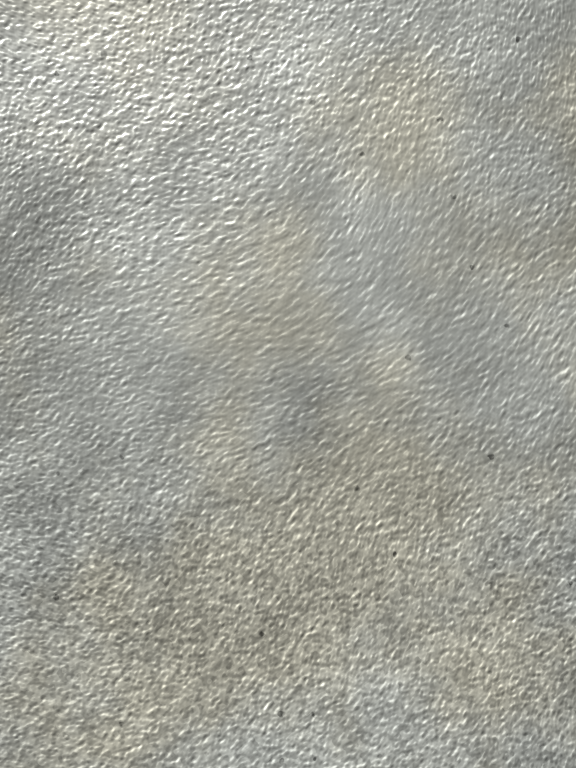
Give the GLSL for this texture, as a WebGL 1 fragment shader.

```glsl
precision highp float;

// Worn, trowelled concrete with a glossy sheen at the upper left.
// Fine noise is smeared a little along a bending trowel direction and lit as
// relief, over soft stains, pale worm-like flecks and a few dark pits.

uniform vec2 u_resolution;

float hash(vec2 p) {
  vec3 q = fract(p.xyx * vec3(0.1031, 0.1030, 0.0973));
  q += dot(q, q.yzx + 33.33);
  return fract((q.x + q.y) * q.z);
}

float noise(vec2 p) {
  vec2 cell = floor(p);
  vec2 f = fract(p);
  f = f * f * (3.0 - 2.0 * f);
  float low = mix(hash(cell), hash(cell + vec2(1.0, 0.0)), f.x);
  float high = mix(hash(cell + vec2(0.0, 1.0)), hash(cell + 1.0), f.x);
  return mix(low, high, f.y);
}

float fbm(vec2 p) {
  float sum = 0.0;
  float weight = 0.5;
  for (int i = 0; i < 5; i++) {
    sum += weight * noise(p);
    p = mat2(1.6, 1.2, -1.2, 1.6) * p + 17.3;
    weight *= 0.5;
  }
  return sum / 0.97;
}

// Height of the skin: two grain sizes averaged along the trowel stroke
float skin(vec2 p, vec2 stroke) {
  float sum = 0.0;
  for (int i = -2; i <= 2; i++) {
    vec2 q = p + stroke * float(i);
    sum += 0.55 * noise(mat2(0.8, 0.6, -0.6, 0.8) * q * 165.0 + 300.0);
    sum += 0.45 * noise(mat2(0.96, -0.28, 0.28, 0.96) * q * 290.0 + 490.0);
  }
  return sum / 5.0;
}

// Soft round patch of light or shade
float patchAt(vec2 p, vec2 center, vec2 size) {
  vec2 d = (p - center) / size;
  return exp(-dot(d, d));
}

// Sparse ragged pits, at most one per cell
float pits(vec2 p) {
  vec2 cell = floor(p);
  vec2 center = 0.3 + 0.4 * vec2(hash(cell + 5.0), hash(cell + 41.0));
  float d = length(fract(p) - center) + 0.2 * (noise(p * 6.0) - 0.5);
  return step(0.985, hash(cell + 11.0)) * (1.0 - smoothstep(0.05, 0.22, d));
}

void main() {
  vec2 p = gl_FragCoord.xy / u_resolution * vec2(1.0, 1.33333);
  float stain = fbm(p * 3.2 + 7.0);
  float mottle = fbm(p * 13.0 + 31.0);
  vec2 warped = p + 0.16 * (vec2(stain, mottle) - 0.5);

  float sheen = patchAt(warped, vec2(0.2, 1.22), vec2(0.46, 0.3));
  float flecked = 1.0 - smoothstep(0.3, 0.75, warped.y);

  // Strokes steepen from left to right and are longest in the middle
  float angle = mix(0.3, 1.0, p.x) + 0.9 * (noise(p * 3.0 + 50.0) - 0.5);
  float streak = patchAt(warped, vec2(0.6, 0.8), vec2(0.4, 0.25));
  vec2 stroke = vec2(cos(angle), sin(angle)) * (0.0013 + 0.0017 * streak);

  // Relief lit from the upper left
  vec2 toLight = vec2(-0.0013, 0.0021);
  float relief = skin(p - toLight, stroke) - skin(p + toLight, stroke);
  float rough = 0.6 + 0.8 * mottle;
  vec2 lumpy = mat2(0.8, -0.6, 0.6, 0.8) * p + 0.006 * mottle;
  float bumps = noise(lumpy * 90.0 + 140.0) - noise(lumpy * 90.0 + vec2(140.0, 140.5));

  // Large light and shade
  float lum = 0.618 + 0.11 * sheen;
  lum += 0.13 * (stain - 0.5) + 0.16 * (mottle - 0.5);
  lum += 0.04 * patchAt(warped, vec2(0.25, 0.75), vec2(0.26, 0.2));
  lum += 0.05 * patchAt(warped, vec2(0.67, 0.26), vec2(0.16, 0.14));
  lum -= 0.05 * patchAt(warped, vec2(0.57, 0.6), vec2(0.16, 0.1));
  lum -= 0.08 * patchAt(warped, vec2(0.0, 0.93), vec2(0.1, 0.28));
  lum -= 0.06 * patchAt(warped, vec2(1.0, 0.15), vec2(0.2, 0.3));
  lum -= 0.04 * patchAt(warped, vec2(1.0, 1.1), vec2(0.15, 0.3));

  // Grain, glints and flecks
  lum += relief * rough * (0.33 + 0.24 * sheen);
  lum += bumps * (0.05 + 0.16 * sheen);
  lum += max(relief - 0.1, 0.0) * (0.4 + 0.7 * sheen);
  float worm = 0.5 * noise(lumpy * 125.0 + 210.0) + 0.5 * skin(p + 3.0, stroke);
  lum += 0.11 * flecked * (smoothstep(0.36, 0.62, worm) - 0.5);
  lum -= 0.22 * pits(p * 36.0 + 4.0);

  // Olive and blue-grey stains
  float warmth = smoothstep(0.3, 0.7, fbm(p * 4.5 + 88.0));
  vec3 tint = mix(vec3(0.985, 1.0, 0.965), vec3(1.012, 1.0, 0.915), warmth);
  tint = mix(tint, vec3(1.0, 1.0, 0.965), 0.5 * sheen);
  gl_FragColor = vec4(clamp(lum * tint, 0.0, 1.0), 1.0);
}
```
